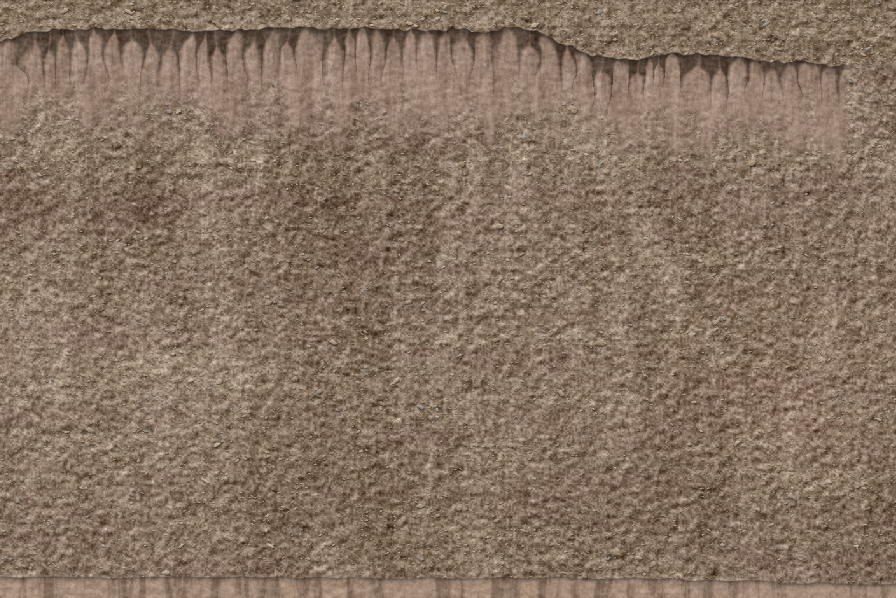
Write a WebGL 2 fragment shader that draws this texture.

```glsl
#version 300 es
precision highp float;
uniform vec2 u_resolution;
out vec4 fragColor;

float hash(vec2 p) {
  vec3 q = fract(p.xyx * 0.1031);
  q += dot(q, q.yzx + 33.33);
  return fract((q.x + q.y) * q.z);
}

float noise(vec2 p) {
  vec2 i = floor(p), f = fract(p);
  f = f * f * (3.0 - 2.0 * f);
  return mix(mix(hash(i), hash(i + vec2(1, 0)), f.x),
             mix(hash(i + vec2(0, 1)), hash(i + vec2(1, 1)), f.x), f.y);
}

float fbm(vec2 p) {
  float sum = 0.0, amp = 0.5;
  for (int i = 0; i < 4; i++) {
    sum += amp * noise(p);
    p = p * 2.03 + 17.3;
    amp *= 0.6;
  }
  return sum / 1.09;
}

float blob(vec2 p, vec2 centre, vec2 size) {
  vec2 d = (p - centre) / size;
  return exp(-dot(d, d));
}

// Lower lip of the overhanging gravel layer
float lipHeight(float x) {
  float y = 0.951 - 0.050 * smoothstep(0.86, 1.04, x) - 0.020 * smoothstep(0.07, 0.0, x);
  y += 0.010 * exp(-pow((x - 1.16) / 0.06, 2.0)) - 0.010 * smoothstep(1.25, 1.42, x);
  return y + 0.007 * (noise(vec2(x * 26.0, 3.0)) - 0.5) + 0.006 * (noise(vec2(x * 90.0, 8.0)) - 0.5);
}

// Eroded columns: pointed tips that widen with depth, lit from the left
float columns(float x, float depth, float spacing, float seed) {
  float u = x * spacing + 1.1 * noise(vec2(x * 16.0, seed)) + 0.4 * noise(vec2(x * 50.0, depth * 24.0 + seed));
  float id = floor(u), f = fract(u) - 0.5;
  float tip = 0.035 * pow(hash(vec2(id, seed + 5.0)), 3.0) - 0.004;
  float len = 0.06 + 0.07 * hash(vec2(id, seed + 9.0));
  float grow = clamp((depth - tip) / len, 0.0, 1.0);
  float width = 0.30 * smoothstep(0.0, 0.25, grow) + 0.32 * grow;
  float body = smoothstep(-0.16, 0.16, width - abs(f));
  return body * (1.0 - 0.55 * f * (1.0 - grow));
}

// Scattered angular stones with a lit top and a shadow below
vec3 addStones(vec3 col, vec2 p, float scale, float chance) {
  vec2 g = p * scale, id = floor(g);
  if (hash(id + scale) > chance) return col;
  float tone = hash(id + 41.7), size = mix(0.11, 0.27, hash(id + 7.1));
  vec2 c = 0.36 + 0.28 * vec2(hash(id + 3.3), hash(id + 19.9));
  vec2 d = fract(g) - c;
  d.y += (hash(id + 27.0) - 0.5) * d.x;
  d *= vec2(0.75, 1.1 + 0.6 * hash(id + 13.0));
  d += 0.16 * (vec2(noise(g * 4.0), noise(g * 4.0 + 31.0)) - 0.5);
  float aa = 0.6 * scale / u_resolution.y;
  float shadow = smoothstep(aa, -aa, length(d + vec2(-0.06, 0.14)) - size);
  float stone = smoothstep(aa, -aa, mix(length(d), abs(d.x) + abs(d.y), 0.5) - size);
  vec3 tint = mix(vec3(0.62, 0.52, 0.41), vec3(0.80, 0.73, 0.65), tone);
  tint = mix(tint, vec3(0.62, 0.60, 0.58), step(0.9, tone));
  col *= 1.0 - 0.34 * shadow;
  return mix(col, tint * (1.0 + 0.2 * d.y / size), 0.85 * stone);
}

void main() {
  vec2 p = gl_FragCoord.xy / u_resolution.y;
  float px = 1.0 / u_resolution.y;
  float depth = lipHeight(p.x) - p.y;
  float below = smoothstep(-px, px, depth);
  float reach = smoothstep(1.43, 1.40, p.x);

  // Horizontal strata crossed by vertical runs
  float strata = fbm(vec2(p.x * 3.0, p.y * 30.0) + 9.0);
  float runs = fbm(vec2(p.x * 36.0 + 0.6 * noise(p * 9.0), p.y * 4.5));
  float broadRuns = fbm(vec2(p.x * 11.0, p.y * 1.8) + 23.0);
  float patches = fbm(p * vec2(15.0, 21.0) + 50.0);
  float gravel = smoothstep(0.38, 0.60, 0.6 * strata + 0.4 * patches);
  gravel = mix(1.0, gravel, below);
  vec3 col = mix(vec3(0.556, 0.472, 0.410), vec3(0.530, 0.455, 0.380), gravel);
  col += 0.12 * (strata - 0.5) + 0.07 * (patches - 0.5);
  col += below * (0.11 * (broadRuns - 0.5) + (0.13 + 0.22 * exp(-depth * 5.0)) * (runs - 0.5));

  // Weathered dark and pale areas
  col -= 0.045 * blob(p, vec2(0.62, 0.60), vec2(0.16, 0.22));
  col -= 0.030 * blob(p, vec2(0.18, 0.66), vec2(0.20, 0.07));
  col -= 0.025 * blob(p, vec2(1.07, 0.66), vec2(0.04, 0.12));
  col -= 0.030 * blob(p, vec2(0.75, 0.14), vec2(0.70, 0.10));
  col += 0.035 * blob(p, vec2(0.83, 0.66), vec2(0.05, 0.22));
  col += 0.030 * blob(p, vec2(0.25, 0.39), vec2(0.30, 0.05));
  col += vec3(0.030, 0.022, 0.020) * blob(p, vec2(1.32, 0.35), vec2(0.22, 0.16));

  // Pale slanting wash on the right
  float washX = 0.975 + 0.55 * (0.79 - p.y) + 0.02 * (noise(vec2(p.y * 12.0, 4.0)) - 0.5);
  float wash = exp(-pow((p.x - washX) / 0.022, 2.0));
  col += 0.060 * wash * smoothstep(0.34, 0.45, p.y) * smoothstep(0.84, 0.74, p.y);

  // Smooth clay below the lip and along the foot
  float clay = below * reach * smoothstep(0.19, 0.08, depth + 0.16 * (runs - 0.5) + 0.10 * (patches - 0.5));
  float d = depth * mix(1.0, 1.45, smoothstep(0.9, 1.05, p.x));
  float body = columns(p.x, d, 34.0, 1.0) * mix(0.80, 1.0, columns(p.x, d, 63.0, 4.0));
  vec3 clayCol = mix(vec3(0.345, 0.278, 0.232), vec3(0.615, 0.520, 0.460), body);
  clayCol += 0.22 * (fbm(vec2(p.x * 85.0, p.y * 13.0)) - 0.5);
  col = mix(col, clayCol, clay);
  float footY = 0.034 - 0.010 * smoothstep(0.9, 1.5, p.x) + 0.004 * (noise(vec2(p.x * 32.0, 6.0)) - 0.5);
  float foot = smoothstep(px, -px, p.y - footY);
  float ribs = fbm(vec2(p.x * 75.0, p.y * 9.0) + 3.0);
  vec3 footCol = mix(vec3(0.51, 0.425, 0.36), vec3(0.655, 0.560, 0.485), smoothstep(0.25, 0.58, ribs));
  col = mix(col, footCol, foot);

  // Fine grain lit from the upper left, with short ledges and pits
  float rough = 1.0 - 0.62 * max(clay, foot);
  vec2 g = p * vec2(80.0, 105.0);
  float relief = fbm(g) - fbm(g + vec2(-0.30, 0.60));
  float grain = noise(p * vec2(165.0, 185.0)) - 0.5;
  float speck = hash(floor(p * 342.0)) - 0.5;
  float pits = smoothstep(0.66, 0.88, noise(p * vec2(52.0, 130.0) + 13.0));
  col += rough * (0.36 * relief + 0.17 * grain + 0.14 * speck);
  col -= rough * pits * vec3(0.085, 0.085, 0.08) * (0.3 + 0.7 * gravel);

  // Stones, fine to coarse, gathered along the strata
  if (max(clay, foot) < 0.6) {
    float dense = 0.2 + 0.8 * gravel;
    col = addStones(col, p, 128.0, 0.32 * dense);
    col = addStones(col, p + 0.37, 84.0, 0.16 * dense);
    col = addStones(col, p + 0.71, 47.0, 0.05 * dense);
  }

  // Shadows under both ledges and a light rim on the lip
  float lipShade = below * exp(-max(depth, 0.0) / 0.005) * mix(0.3, 1.0, reach);
  col *= 1.0 - 0.40 * lipShade;
  col += 0.03 * (1.0 - below) * exp(min(depth, 0.0) / 0.008);
  col *= 1.0 - 0.45 * foot * exp(-max(footY - p.y, 0.0) / 0.004);
  fragColor = vec4(clamp(col, 0.0, 1.0), 1.0);
}
```
